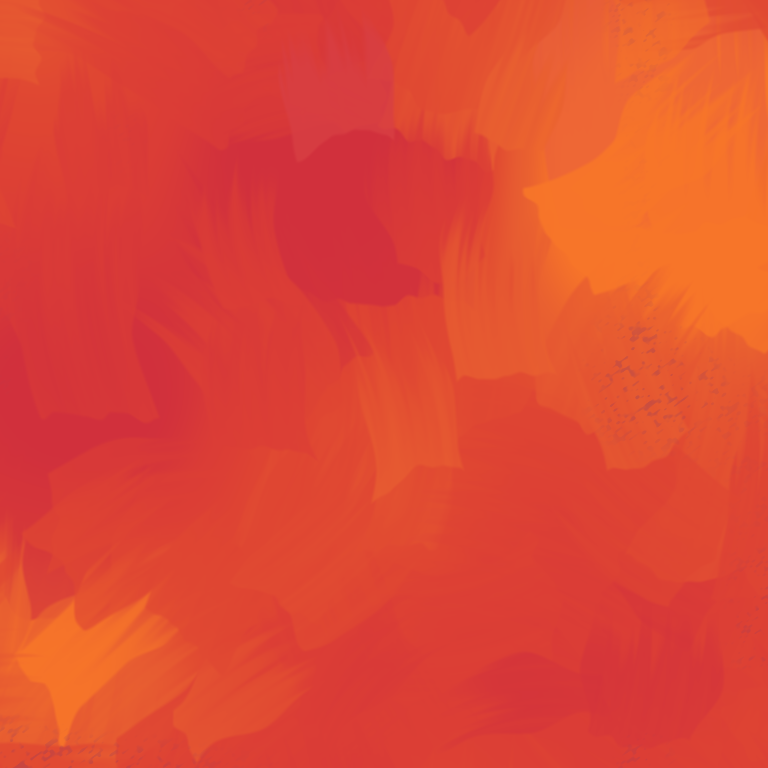
This background is drawn by a three.js fragment shader. Its source:

```glsl
// Warm abstract painting: overlapping brush dabs from crimson to orange.
// Layers of jittered grid cells each place one dab with a firm, ragged head and
// a dry bristle tail; its colour comes from a broad warmth field.

#define LAYERS 4
#define CELL_LARGE 0.33    // grid cell of the first layer
#define CELL_SMALL 0.19    // grid cell of the last layer
#define COVERAGE 0.78      // share of cells that hold a dab
#define BRISTLES 75.0      // bristle lines across the canvas
#define EDGE 0.003         // softness of firm edges
#define WARMTH_BASE 0.33
#define WARMTH_JITTER 0.44
#define STREAK_TINT 0.20   // warmth contrast of bristle lines
#define SPECK_OPACITY 0.30

varying vec2 vUv;

float hash(vec2 p) {
  return fract(sin(dot(p, vec2(127.1, 311.7))) * 43758.5453);
}

float noise(vec2 p) {
  vec2 i = floor(p), f = fract(p);
  f = f * f * (3.0 - 2.0 * f);
  return mix(mix(hash(i), hash(i + vec2(1.0, 0.0)), f.x),
             mix(hash(i + vec2(0.0, 1.0)), hash(i + 1.0), f.x), f.y);
}

float blob(vec2 p, vec2 centre, float radius) {
  vec2 d = (p - centre) / radius;
  return exp(-dot(d, d));
}

// Broad layout: 0 is crimson, 1 is bright orange
float warmthField(vec2 p) {
  float w = WARMTH_BASE + 0.16 * (noise(p * 5.0 + 3.0) - 0.5);
  w += 0.85 * blob(p, vec2(0.88, 0.78), 0.29);
  w += 0.58 * blob(p, vec2(0.06, 0.15), 0.22);
  w += 0.24 * blob(p, vec2(0.08, 0.95), 0.18);
  w += 0.24 * blob(p, vec2(0.52, 0.34), 0.16);
  w -= 0.62 * blob(p, vec2(0.46, 0.80), 0.20);
  w -= 0.50 * blob(p, vec2(0.08, 0.46), 0.17);
  w -= 0.14 * blob(p, vec2(0.76, 0.20), 0.18);
  return w;
}

vec3 palette(float w) {
  vec3 c = mix(vec3(0.82, 0.19, 0.235), vec3(0.86, 0.24, 0.21), smoothstep(0.0, 0.28, w));
  c = mix(c, vec3(0.875, 0.275, 0.195), smoothstep(0.25, 0.48, w));
  c = mix(c, vec3(0.91, 0.37, 0.19), smoothstep(0.46, 0.74, w));
  return mix(c, vec3(0.97, 0.46, 0.16), smoothstep(0.7, 0.95, w));
}

// Paints the dab of one cell over the colour below
vec3 paintDab(vec3 below, vec2 p, float localWarmth, vec2 cell, float size, float layer) {
  vec2 seed = cell + layer * vec2(17.0, 31.0);
  if (hash(seed + 0.7) > COVERAGE) return below;
  vec2 centre = (cell + 0.5 + 0.6 * (vec2(hash(seed + 1.3), hash(seed + 2.9)) - 0.5)) * size;
  vec2 d = p - centre;
  if (dot(d, d) > 1.1 * size * size) return below;
  vec2 halfSize = size * vec2(mix(0.55, 0.82, hash(seed + 4.1)), mix(0.32, 0.56, hash(seed + 5.3)));

  // Local frame: x runs from the tail to the head, slightly bent
  float angle = -1.5 + 3.0 * (noise(centre * 3.0 + 8.0) - 0.5) + 1.8 * (hash(seed + 6.7) - 0.5);
  vec2 axis = vec2(cos(angle), sin(angle));
  vec2 q = vec2(dot(d, axis), dot(d, vec2(-axis.y, axis.x)));
  q.y += 0.7 * (hash(seed + 7.9) - 0.5) * q.x * q.x / size;
  if (abs(q.x) > halfSize.x || abs(q.y) > halfSize.y) return below;

  // Ragged firm head and wavy sides, kept inside the bounds
  float rag = EDGE + 0.045 * noise(vec2(q.y * 15.0, seed.x)) + 0.014 * noise(vec2(q.y * 55.0, seed.y));
  float wave = EDGE + 0.035 * noise(vec2(q.x * 13.0, seed.y + 5.0));
  float head = smoothstep(-EDGE, EDGE, halfSize.x - rag - q.x);
  float side = smoothstep(-EDGE, EDGE, halfSize.y - wave - abs(q.y));

  // Bristle lines stretched along the stroke fray the dry tail
  vec2 grain = vec2(q.x * 5.0, q.y * BRISTLES) + seed * 7.0;
  float streak = mix(noise(grain), noise(grain * vec2(1.5, 2.3)), 0.4) - 0.5;
  float along = (q.x + halfSize.x) / (2.0 * halfSize.x);
  float tail = smoothstep(0.14, 0.42, along + 0.55 * streak) * smoothstep(0.0, 0.1, along);

  float warmth = warmthField(centre) + WARMTH_JITTER * (hash(seed + 9.1) - 0.5);
  warmth = mix(warmth, localWarmth, 0.25);
  warmth += STREAK_TINT * streak * (1.0 - 0.75 * along) + 0.12 * (along - 0.6);
  vec3 paint = palette(warmth);
  paint = mix(paint, vec3(0.87, 0.30, 0.29), 0.5 * step(0.92, hash(seed + 11.3)));
  float opacity = mix(0.6, 0.97, hash(seed + 12.7));
  return mix(below, paint, opacity * head * side * tail);
}

// Dry violet specks in a few scattered patches
float specks(vec2 p) {
  float patches = smoothstep(0.66, 0.95, noise(p * 6.0 + 21.0));
  if (patches <= 0.0) return 0.0;
  vec2 turned = p * mat2(0.8, 0.6, -0.6, 0.8);
  float grit = noise(turned * vec2(150.0, 260.0)) * (0.6 + 0.6 * noise(turned * 45.0));
  return patches * smoothstep(0.55, 0.85, grit);
}

void main() {
  float localWarmth = warmthField(vUv);
  vec3 color = palette(localWarmth);
  for (int i = 0; i < LAYERS; i++) {
    float layer = float(i);
    float size = mix(CELL_LARGE, CELL_SMALL, layer / float(LAYERS - 1));
    vec2 home = floor(vUv / size);
    for (int k = 0; k < 9; k++) {
      float row = floor((float(k) + 0.5) / 3.0);
      vec2 offset = vec2(float(k) - 3.0 * row, row) - 1.0;
      color = paintDab(color, vUv, localWarmth, home + offset, size, layer);
    }
  }
  color = mix(color, vec3(0.55, 0.22, 0.38), SPECK_OPACITY * specks(vUv));
  gl_FragColor = vec4(color, 1.0);
}
```
